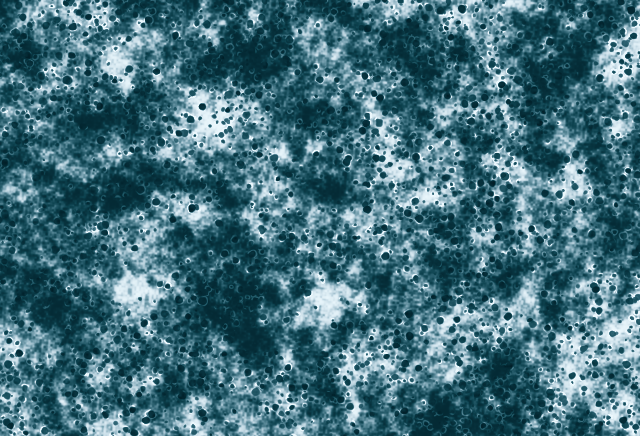
A Shadertoy shader for this texture:

```glsl
// Weathered teal stone: cloudy pale and dark mottling, fine grain and clustered dark pits.
#define PATCH_SCALE 7.0     // broadest mottles per canvas height
#define OCTAVES 6
#define LACUNARITY 1.95
#define GAIN 0.87           // high gain keeps the grain crisp
#define CONTRAST 1.75
#define BASE_TONE 0.07      // darkest tone outside the pits
#define BIG_PITS 38.0       // pit cells per canvas height
#define SMALL_PITS 61.0
#define PIT_CHANCE 0.42
#define RIM_WIDTH 0.0035
#define RIM_LIGHT 0.28

float hash(vec2 p) {
    return fract(sin(dot(p, vec2(127.1, 311.7))) * 43758.5453);
}

float valueNoise(vec2 p) {
    vec2 cell = floor(p), f = fract(p);
    f = f * f * (3.0 - 2.0 * f);
    float low = mix(hash(cell), hash(cell + vec2(1, 0)), f.x);
    float high = mix(hash(cell + vec2(0, 1)), hash(cell + vec2(1, 1)), f.x);
    return mix(low, high, f.y);
}

// Rotated octaves, scaled to zero mean and roughly unit deviation
float mottling(vec2 p) {
    const mat2 turn = mat2(0.8, 0.6, -0.6, 0.8);
    float sum = 0.0, power = 0.0, amp = 1.0;
    p *= PATCH_SCALE;
    for (int i = 0; i < OCTAVES; i++) {
        sum += amp * (valueNoise(p) - 0.5);
        power += amp * amp;
        amp *= GAIN;
        p = turn * p * LACUNARITY + vec2(17.3, 9.1);
    }
    return sum / (0.2145 * sqrt(power));
}

// Scattered round pits: x = dark hollow, y = pale broken rim
vec2 pits(vec2 p, float scale, float minRadius, float maxRadius, float seed) {
    float soft = max(0.0013, 0.8 / iResolution.y);
    vec2 home = floor(p * scale), result = vec2(0);
    for (int y = -1; y <= 1; y++) {
        for (int x = -1; x <= 1; x++) {
            vec2 id = home + vec2(x, y);
            vec2 key = id + seed;
            vec2 centre = (id + vec2(hash(key), hash(key + 41.7))) / scale;
            float crowding = 2.0 * valueNoise(centre * 9.0 + 63.0);
            if (hash(key + 83.2) > PIT_CHANCE * crowding) continue;
            float radius = mix(minRadius, maxRadius, hash(key + 29.4));
            float depth = mix(0.65, 1.0, hash(key + 57.9));
            float d = length(p - centre) - radius;
            float hollow = depth * (1.0 - smoothstep(-soft, soft, d));
            float rim = 1.0 - smoothstep(0.0, RIM_WIDTH, abs(d - 0.5 * RIM_WIDTH));
            result = max(result, vec2(hollow, rim));
        }
    }
    return result;
}

// Tone 0..1 to colour, with stops spaced by share of area
vec3 stoneColour(float tone) {
    const float stops[8] = float[8](0.0, 0.055, 0.20, 0.395, 0.60, 0.78, 0.93, 1.0);
    const vec3 colours[8] = vec3[8](
        vec3(0.00, 0.09, 0.12), vec3(0.01, 0.15, 0.19),
        vec3(0.05, 0.26, 0.31), vec3(0.17, 0.38, 0.44),
        vec3(0.33, 0.52, 0.58), vec3(0.53, 0.68, 0.74),
        vec3(0.79, 0.87, 0.91), vec3(0.92, 0.97, 0.99));
    vec3 colour = colours[0];
    for (int i = 1; i < 8; i++) {
        float blend = (tone - stops[i - 1]) / (stops[i] - stops[i - 1]);
        colour = mix(colour, colours[i], clamp(blend, 0.0, 1.0));
    }
    return colour;
}

void mainImage(out vec4 fragColor, in vec2 fragCoord) {
    vec2 p = fragCoord / iResolution.y;

    // Stone ground: logistic curve spreads the mottling evenly over the tones
    float tone = 1.0 / (1.0 + exp(-CONTRAST * mottling(p + 3.7)));
    tone = mix(BASE_TONE, 1.0, tone);

    // Pits with slightly ragged outlines
    vec2 ragged = vec2(valueNoise(p * 110.0), valueNoise(p * 110.0 + 37.0)) - 0.5;
    vec2 q = p + 0.0035 * ragged;
    vec2 big = pits(q, BIG_PITS, 0.0048, 0.0090, 5.0);
    vec2 small = pits(q, SMALL_PITS, 0.0022, 0.0048, 131.0);
    float hollow = max(big.x, 0.8 * small.x);
    float rim = max(big.y, small.y);

    // Rims show only as broken flecks
    float fleck = smoothstep(0.5, 0.8, valueNoise(p * 85.0 + 11.0));
    tone += RIM_LIGHT * rim * fleck;
    float pitTone = 0.02 + 0.10 * valueNoise(p * 150.0 + 71.0);
    tone = mix(tone, pitTone, hollow);

    fragColor = vec4(stoneColour(clamp(tone, 0.0, 1.0)), 1.0);
}
```
